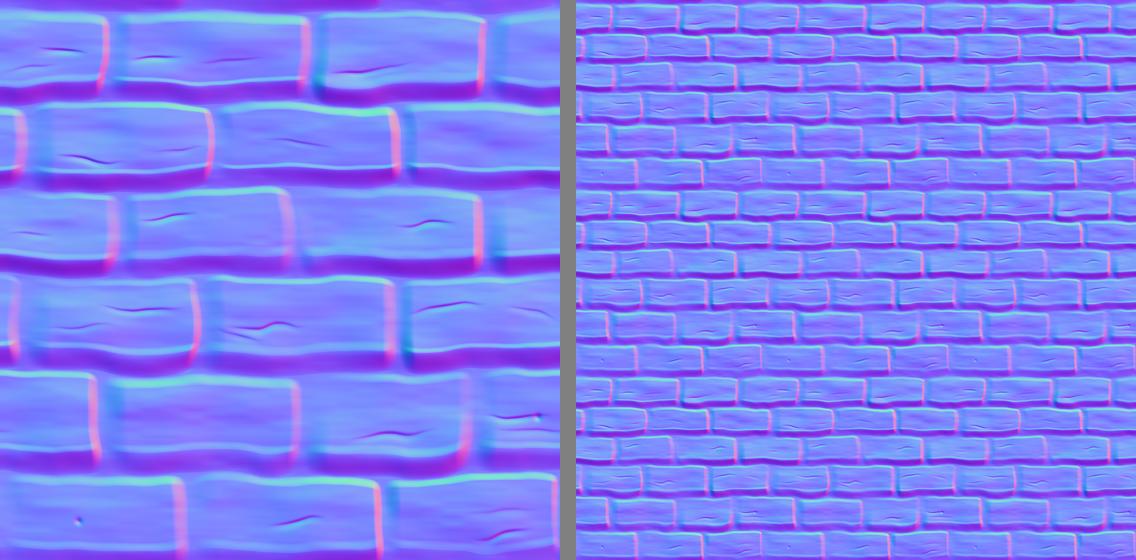
Left: one tile. Right: repeated 3 by 3.
Write a three.js fragment shader that draws this texture map.

```glsl
// Tangent-space normal map of a worn brick wall: three bricks across, six rows.
// A height field (bevelled bricks, mortar, cracks, pits, grain) is differenced
// into a normal; all noise and brick hashes wrap so the tile is seamless.
#define COLS 3.0
#define ROWS 6.0
#define JOINT_JITTER 0.14
#define BRICK_HEIGHT 0.021
#define BOTTOM_BEVEL 0.036
#define TOP_BEVEL 0.012
#define LIP 0.17
#define EDGE_WOBBLE 0.016
#define DENTS 0.013
#define GRAIN 0.0019
#define CRACK_DEPTH 0.0042
#define SAMPLE_STEP 0.001

varying vec2 vUv;

float hash(vec2 p) {
  return fract(sin(dot(p, vec2(127.1, 311.7))) * 43758.5453);
}

// Smooth value noise, wrapping after freq cells, centred on zero
float noise(vec2 uv, vec2 freq) {
  vec2 g = uv * freq, i = floor(g), f = g - i;
  f = f * f * f * (f * (f * 6.0 - 15.0) + 10.0);
  float a = hash(mod(i, freq));
  float b = hash(mod(i + vec2(1.0, 0.0), freq));
  float c = hash(mod(i + vec2(0.0, 1.0), freq));
  float d = hash(mod(i + 1.0, freq));
  return mix(mix(a, b, f.x), mix(c, d, f.x), f.y) - 0.5;
}

// Position of the k-th upright joint in a row, in brick units
float joint(float k, float row) {
  float drift = 0.03 + 0.02 * row;
  return k + drift + JOINT_JITTER * (hash(vec2(mod(k, COLS) + 3.0, row + 11.0)) - 0.5);
}

// Bevel that starts early at the joint and eases onto the brick
float bevel(float v) {
  float t = clamp(v / BOTTOM_BEVEL, 0.0, 1.0);
  return mix(t, t * t * (3.0 - 2.0 * t), 0.65);
}

// Tapering grooves, steep above and shallow below, plus a rare pit
float damage(vec2 q, vec2 id, vec2 uv) {
  float h = 0.0;
  for (int n = 0; n < 2; n++) {
    vec2 s = id + 19.0 * float(n + 1);
    float present = step(0.4, hash(s)) * (1.0 - 0.55 * float(n));
    float x = q.x - mix(0.06, 0.27, hash(s + 3.1));
    float path = mix(0.06, 0.12, hash(s + 5.3)) + x * 0.3 * (hash(s + 7.7) - 0.6)
               + 0.011 * noise(uv, vec2(22.0, 7.0));
    float d = q.y - path;
    float w = d > 0.0 ? 0.0030 : 0.007;
    float taper = 1.0 - smoothstep(0.0, mix(0.05, 0.09, hash(s + 9.2)), abs(x));
    h -= CRACK_DEPTH * present * taper * exp(-d * d / (w * w));
  }
  vec2 pit = q - vec2(mix(0.08, 0.24, hash(id + 31.4)), mix(0.07, 0.11, hash(id + 37.9)));
  return h - 0.004 * step(0.85, hash(id + 41.3)) * exp(-dot(pit, pit) / 0.00003);
}

float height(vec2 uv) {
  // Uneven courses and wobbling edges
  vec2 p = uv;
  p.x += EDGE_WOBBLE * noise(uv, vec2(6.0, 12.0));
  p.y += 0.009 - 0.015 * cos(6.28318 * (uv.y - 0.45))
       + EDGE_WOBBLE * noise(uv, vec2(8.0, 6.0))
       + 0.3 * EDGE_WOBBLE * noise(uv, vec2(23.0, 18.0));

  // Brick cell and the distances to its four sides
  float r = floor(p.y * ROWS), row = mod(r, ROWS);
  float below = p.y - r / ROWS, above = 1.0 / ROWS - below;
  float x = p.x * COLS - 0.5 * mod(row, 2.0);
  float k = floor(x + 0.5);
  k -= step(x, joint(k, row));
  float left = (x - joint(k, row)) / COLS;
  float right = (joint(k + 1.0, row) - x) / COLS;
  vec2 id = vec2(mod(k, COLS), row);

  // Bevels with rounded corners: a crisp edge over a broad shoulder
  float corner = 0.010 * exp(-max(min(left, right), 0.0) / 0.016);
  float v = below - corner, w = above - corner;
  float lipWidth = mix(0.009, 0.022, hash(id + 51.7));
  float bottom = bevel(v) - LIP * smoothstep(BOTTOM_BEVEL, BOTTOM_BEVEL + lipWidth, v)
               - 0.16 * smoothstep(BOTTOM_BEVEL, BOTTOM_BEVEL + 0.06, v);
  float topWidth = TOP_BEVEL * mix(0.9, 1.7, hash(id + 57.1));
  float top = mix(smoothstep(0.001, 0.002 + topWidth, w), smoothstep(0.0, 0.055, w), 0.42);
  float sides = smoothstep(0.003, mix(0.030, 0.055, hash(id + 61.9)), left)
              * smoothstep(0.0, mix(0.014, 0.032, hash(id + 67.3)), right);

  // Brick face: own tilt, damage and broad dents
  vec2 tilt = vec2(0.05, 0.24) * (vec2(hash(id + 71.3), hash(id + 73.9)) - 0.5);
  tilt.x += 0.025;
  float face = dot(tilt, vec2(left - 0.16, below - 0.09)) + damage(vec2(left, below), id, uv)
             + DENTS * noise(uv, vec2(7.0, 14.0)) + 0.3 * DENTS * noise(uv, vec2(11.0, 29.0));
  float brick = (BRICK_HEIGHT * bottom + face * smoothstep(0.0, 0.04, v)) * top;

  // Mortar between neighbours, lower and softer than the bricks
  float mortar = 0.45 * BRICK_HEIGHT * bevel(below) * smoothstep(0.0, 0.11, above);
  float h = mix(mortar, brick, sides);

  // Streaky grain in patches
  float patchy = 0.6 + 0.8 * noise(uv, vec2(5.0, 8.0));
  h += GRAIN * patchy * noise(uv, vec2(9.0, 46.0));
  return h + 0.35 * GRAIN * noise(uv, vec2(26.0, 84.0));
}

void main() {
  vec2 e = vec2(SAMPLE_STEP, 0.0);
  vec2 slope = vec2(height(vUv + e.xy) - height(vUv - e.xy),
                    height(vUv + e.yx) - height(vUv - e.yx)) / (2.0 * SAMPLE_STEP);
  vec3 normal = normalize(vec3(-slope, 1.0));
  gl_FragColor = vec4(normal * 0.5 + 0.5, 1.0);
}
```
